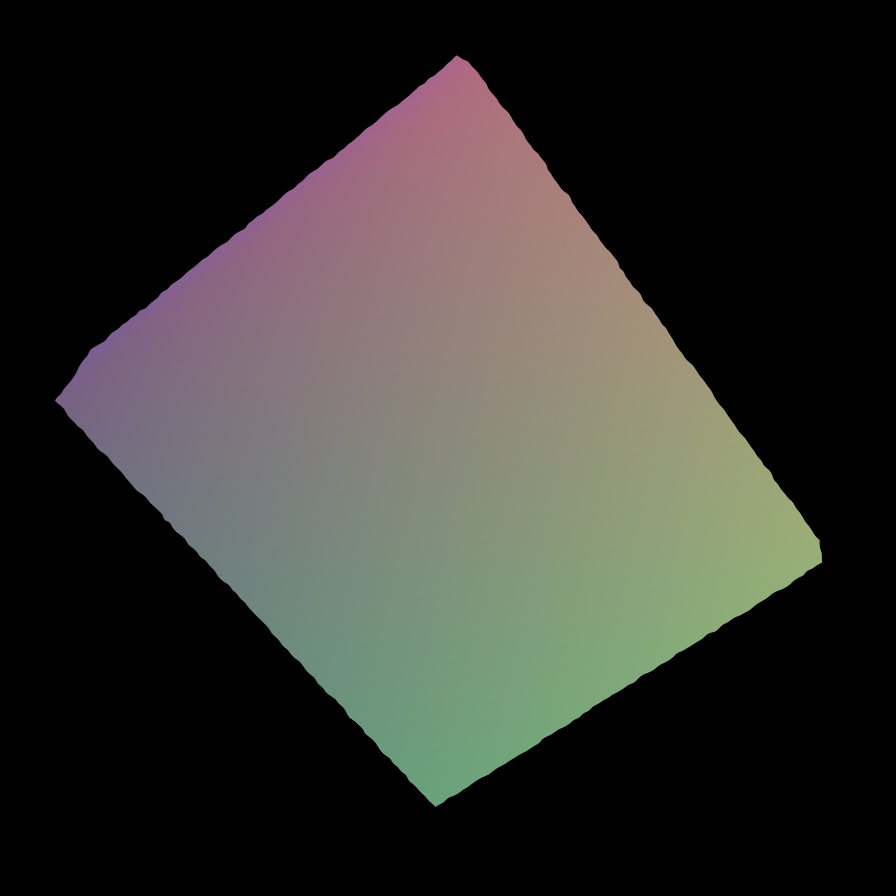
A WebGL 2 fragment shader for this background:

```glsl
#version 300 es
precision highp float;

uniform vec2 u_resolution;
out vec4 fragColor;

const int CORNERS = 9;

float hash(vec2 cell) {
    return fract(sin(dot(cell, vec2(127.1, 311.7))) * 43758.5453);
}

float valueNoise(vec2 p) {
    vec2 cell = floor(p);
    vec2 f = fract(p);
    f = f * f * (3.0 - 2.0 * f);
    float low = mix(hash(cell), hash(cell + vec2(1.0, 0.0)), f.x);
    float high = mix(hash(cell + vec2(0.0, 1.0)), hash(cell + vec2(1.0)), f.x);
    return mix(low, high, f.y);
}

// Signed distance to the line a-b, positive on its right side
float edgeDistance(vec2 p, vec2 a, vec2 b) {
    vec2 along = normalize(b - a);
    return dot(p - a, vec2(along.y, -along.x));
}

// Convex shape as an intersection of half planes, counterclockwise
float convexDistance(vec2 p, vec2 corners[CORNERS]) {
    float d = -1.0;
    for (int i = 0; i < CORNERS; i++) {
        d = max(d, edgeDistance(p, corners[i], corners[(i + 1) % CORNERS]));
    }
    return d;
}

// Slanted colour field: red rises upward, green falls, both grow rightward
vec3 colorField(vec2 p) {
    vec2 q = p - 0.5;
    vec3 center = vec3(0.54, 0.54, 0.485);
    vec3 rightward = vec3(0.23, 0.28, -0.04);
    vec3 upward = vec3(0.32, -0.25, 0.0);
    return center + rightward * q.x + upward * q.y;
}

// Broad rose tint and a thin violet rim, fading with depth from an edge
vec3 edgeTint(float depth) {
    vec3 rose = vec3(0.015, -0.035, 0.015) * exp(-depth / 0.07);
    vec3 violet = vec3(-0.03, 0.0, 0.07) * exp(-depth / 0.012);
    return rose + violet;
}

void main() {
    float scale = min(u_resolution.x, u_resolution.y);
    vec2 p = (gl_FragCoord.xy - 0.5 * u_resolution) / scale + 0.5;

    // Tilted four-sided panel with clipped corners
    vec2 corners[CORNERS] = vec2[CORNERS](
        vec2(0.510, 0.937), vec2(0.102, 0.609), vec2(0.0625, 0.553),
        vec2(0.081, 0.531), vec2(0.4857, 0.099), vec2(0.918, 0.372),
        vec2(0.915, 0.397), vec2(0.534, 0.918), vec2(0.522, 0.931));

    // Slightly ragged outline
    float wobble = (valueNoise(p * 110.0) - 0.5) * 0.003;
    float d = convexDistance(p, corners) + wobble;
    float pixel = 1.0 / scale;
    float coverage = 1.0 - smoothstep(-0.6 * pixel, 0.6 * pixel, d);

    // Shade the panel over black
    float depth = max(-edgeDistance(p, corners[0], corners[1]), 0.0);
    vec3 color = colorField(p) + edgeTint(depth);
    fragColor = vec4(color * coverage, 1.0);
}
```
